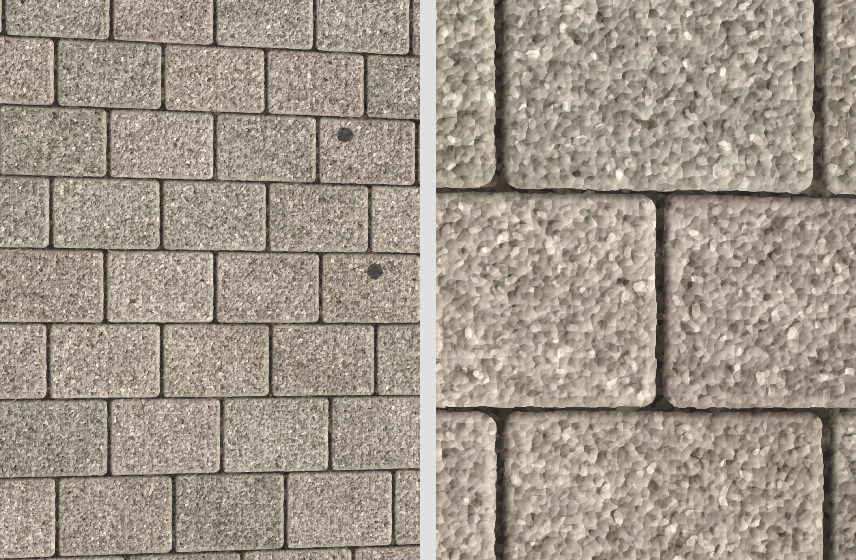
Left: the whole. Right: its middle third, enlarged.
Reproduce this texture procedurally as a WebGL 1 fragment shader.

```glsl
precision highp float;
uniform vec2 u_resolution;

#define GREY vec3(0.585, 0.565, 0.513)
#define ROSE vec3(0.630, 0.575, 0.530)
#define SAND vec3(0.640, 0.592, 0.526)
#define JOINT vec3(0.215, 0.195, 0.170)
#define STAIN vec3(0.270, 0.265, 0.260)
#define STRAW vec3(0.800, 0.700, 0.540)
#define JOINT_HALF vec2(0.0023, 0.0014)
#define CORNER 0.010
#define BEVEL 0.0075
#define GRIT_SCALE 260.0
#define CHIP_SCALE 115.0
#define LIGHT vec2(0.85, 0.50)

float hash(vec2 p) {
  return fract(sin(dot(p, vec2(127.1, 311.7))) * 43758.547);
}

// Crisp cellular noise: blended slope in x, blended random value in y
vec2 grit(vec2 p) {
  vec2 base = floor(p);
  vec3 sum = vec3(0.0);
  for (int j = -1; j <= 1; j++) {
    for (int i = -1; i <= 1; i++) {
      vec2 c = base + vec2(float(i), float(j));
      vec2 off = p - c - vec2(hash(c), hash(c + 57.3));
      float w = exp(-18.0 * dot(off, off));
      sum += w * vec3(dot(off, LIGHT), hash(c + 19.7) - 0.5, 1.0);
    }
  }
  return sum.xy / sum.z;
}

// Scattered angular stones: coverage in x, random tone in y, cast shadow in z
vec3 chips(vec2 p) {
  vec2 base = floor(p);
  vec3 found = vec3(0.0);
  for (int j = -1; j <= 1; j++) {
    for (int i = -1; i <= 1; i++) {
      vec2 c = base + vec2(float(i), float(j));
      vec2 off = p - c - vec2(hash(c + 3.7), hash(c + 71.9));
      float turn = 6.28 * hash(c + 29.1);
      mat2 spin = mat2(cos(turn), -sin(turn), sin(turn), cos(turn));
      float reach = 0.14 + 0.28 * hash(c + 13.3);
      vec2 a = abs(spin * off);
      vec2 b = abs(spin * (off + 0.22 * LIGHT));
      float shape = max(a.x * 0.7 + a.y * 0.6, a.y * 1.4);
      float shade = max(b.x * 0.7 + b.y * 0.6, b.y * 1.4);
      float cover = 1.0 - smoothstep(reach - 0.06, reach + 0.06, shape);
      if (cover > found.x) found.xy = vec2(cover, hash(c + 47.1));
      found.z = max(found.z, 1.0 - smoothstep(reach - 0.06, reach + 0.06, shade));
    }
  }
  return found;
}

// Layered sines for broad, slow unevenness
float waves(vec2 p) {
  float sum = 0.0, amp = 0.5;
  for (int i = 0; i < 4; i++) {
    sum += amp * sin(p.x + 1.7 * sin(p.y)) * cos(p.y * 1.2 - p.x * 0.4);
    p = mat2(1.5, 1.1, -1.1, 1.5) * p + 2.3;
    amp *= 0.6;
  }
  return sum;
}

float roundedBox(vec2 q, float r) {
  return length(max(q, 0.0)) + min(max(q.x, q.y), 0.0) - r;
}

void main() {
  // Canvas units of one height, with y running down
  vec2 pos = gl_FragCoord.xy / u_resolution.y;
  pos.y = 1.0 - pos.y;
  float px = 1.0 / u_resolution.y;
  float across = pos.x / 0.75;
  vec2 bent = pos + 0.0007 * vec2(waves(pos * 40.0), waves(pos * 35.0 + 8.0));

  // Courses grow taller downward and tilt less toward the bottom
  float first = mix(0.0625, 0.1003, across);
  float rise = mix(0.1215, 0.1124, across);
  float growth = 0.001745;
  float course = (sqrt(rise * rise + 4.0 * growth * (bent.y - first)) - rise) / (2.0 * growth);
  float row = floor(course);

  // Running bond, slightly narrower toward the right
  float width = 0.184 + 0.00267 * row;
  float drift = max(row - 3.0, 0.0);
  float t = (bent.x - 0.383 - 0.003 * drift * drift) / width;
  t += 0.019 * t * t + 0.5 * (1.0 - mod(row, 2.0));
  vec2 id = vec2(floor(t), row);
  vec2 size = vec2(width, rise + 2.0 * growth * course);
  vec2 local = (fract(vec2(t, course)) - 0.5) * size;

  // Aggregate: two layers of grit under pale and dark stones
  vec2 fine = grit(pos * GRIT_SCALE);
  vec2 coarse = grit(pos * GRIT_SCALE * 0.5 + 31.0);
  vec3 chip = chips(pos * CHIP_SCALE);
  float tone = 0.15 * fine.x + 0.27 * fine.y + 0.12 * coarse.x + 0.13 * coarse.y;
  tone -= 0.13 * chip.z * (1.0 - chip.x);
  tone += chip.x * (0.01 + 0.19 * smoothstep(0.55, 1.0, chip.y));
  tone -= chip.x * 0.20 * (1.0 - smoothstep(0.0, 0.2, chip.y));

  // Paver outline, lightly crumbled by the grit
  vec2 q = abs(local) - size * 0.5 + JOINT_HALF + CORNER;
  float d = roundedBox(q, CORNER) + 0.0012 * coarse.y + 0.0008 * fine.y;

  // Tint of each paver
  vec3 color = mix(GREY, ROSE, smoothstep(0.1, 0.9, hash(id + 3.1)));
  color = mix(color, SAND, 0.7 * hash(id + 11.9));
  color += 0.05 * (hash(id + 7.7) - 0.5) + 0.045 * waves(pos * 16.0) + 0.035;

  // Worn bevel: a bright strip on the right, a narrow shadow on the left and top
  float sideways = smoothstep(-0.002, 0.002, q.x - q.y);
  float strip = 1.0 - smoothstep(BEVEL * 0.5, BEVEL * 1.2, -d);
  float shadow = 1.0 - smoothstep(0.0, BEVEL * 0.7, -d);
  float lit = strip * mix(local.y > 0.0 ? 0.05 : 0.0, local.x > 0.0 ? 0.12 : 0.0, sideways);
  float dim = shadow * mix(local.y > 0.0 ? 0.0 : 0.24, local.x > 0.0 ? 0.0 : 0.36, sideways);
  color += tone * (1.0 - 0.4 * strip) * vec3(1.0, 0.98, 0.93);
  color += (lit - dim) * vec3(1.0, 0.97, 0.88);

  // Two round stains
  for (int i = 0; i < 2; i++) {
    vec2 center = vec2(0.616, 0.241) + float(i) * vec2(0.053, 0.243);
    float spot = length(pos - center) - 0.0140 + 0.002 * waves(pos * 150.0);
    color = mix(color, STAIN + 0.25 * tone, 0.88 * (1.0 - smoothstep(-0.0015, 0.0015, spot)));
  }

  // Dark joints, here and there filled with sandy crumbs
  float fill = smoothstep(0.15, 0.7, waves(pos * 70.0 + 4.0) + coarse.y);
  vec3 soil = JOINT + (0.20 * fill + 0.15 * fine.y) * vec3(1.0, 0.88, 0.70);
  color = mix(color, soil, smoothstep(-0.5 * px, 0.5 * px, d));

  // Dry stalks lodged near some corners
  float angle = 1.6 * (hash(id + 23.0) - 0.5);
  vec2 s = local + size * 0.5 - vec2(0.012 + 0.03 * hash(id + 5.0), 0.005);
  s = mat2(cos(angle), -sin(angle), sin(angle), cos(angle)) * s;
  s.y += 12.0 * s.x * s.x;
  float stalk = roundedBox(abs(s) - vec2(0.005 + 0.009 * hash(id + 41.0), 0.0), 0.0009);
  float present = step(0.6, hash(id + 67.0));
  color = mix(color, STRAW, 0.8 * present * (1.0 - smoothstep(-0.5 * px, 0.5 * px, stalk)));

  gl_FragColor = vec4(clamp(color, 0.0, 1.0), 1.0);
}
```
